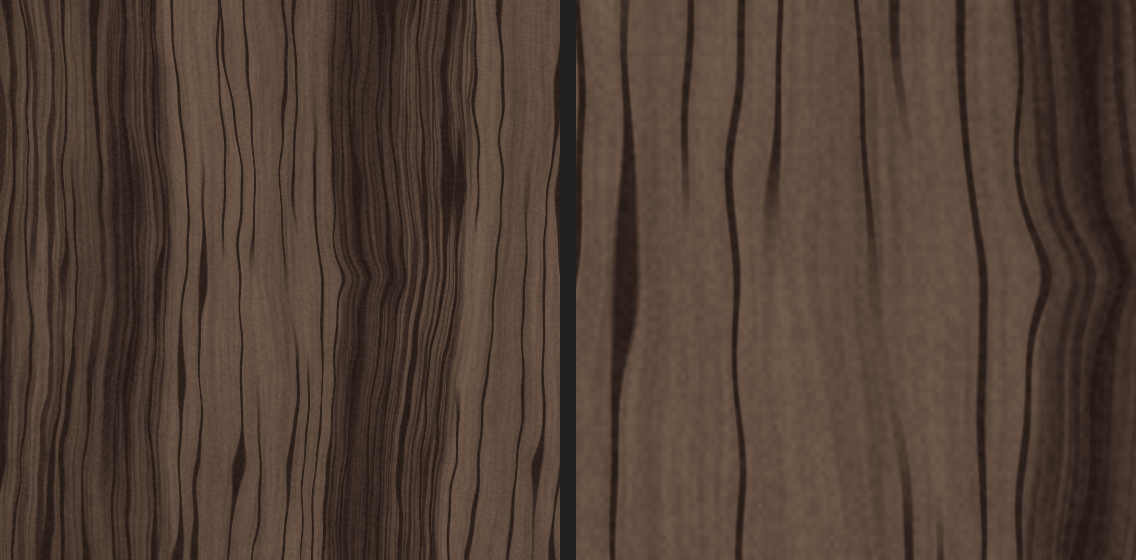
Left, the full canvas; right, a detail of the centre.
A Shadertoy shader for this texture:

```glsl
// Dark zebrano wood: upright wavy grain with thin black veins and dense dark bands.

const vec3 ESPRESSO = vec3(0.14, 0.095, 0.08);
const vec3 TAN = vec3(0.42, 0.335, 0.28);

float hash(vec2 cell) {
    return fract(sin(dot(cell, vec2(127.1, 311.7))) * 43758.5453);
}

float smoothNoise(vec2 p) {
    vec2 cell = floor(p), f = fract(p);
    f = f * f * (3.0 - 2.0 * f);
    float low = mix(hash(cell), hash(cell + vec2(1, 0)), f.x);
    float high = mix(hash(cell + vec2(0, 1)), hash(cell + vec2(1, 1)), f.x);
    return mix(low, high, f.y);
}

// 1 between left and right, with soft borders
float band(float x, float left, float right, float soft) {
    return smoothstep(left - soft, left + soft, x)
         * (1.0 - smoothstep(right - soft, right + soft, x));
}

// Sideways drift of the fibres: layered sines, a lean on the right, a small knot
float sway(vec2 p) {
    float waves = 0.010 * sin(p.y * 5.0 + p.x * 4.0 + 1.0)
                + 0.005 * sin(p.y * 11.0 - p.x * 13.0 + 2.0)
                + 0.0022 * sin(p.y * 24.0 + p.x * 31.0)
                + 0.0008 * sin(p.y * 61.0 + p.x * 70.0);
    float lean = 0.08 * smoothstep(0.5, 0.8, p.x) * (1.0 - 0.7 * smoothstep(0.8, 1.05, p.x))
               * (1.0 - smoothstep(0.0, 0.6, p.y));
    vec2 knot = (p - vec2(0.66, 0.505)) / vec2(0.06, 0.03);
    return waves + lean - 0.016 * exp(-dot(knot, knot));
}

// Cellular lines along y: x is the sharp vein, y its soft shadow
vec2 veins(float u, float y, float count, float width, float swell, float seed) {
    vec2 result = vec2(0.0);
    float home = floor(u * count);
    for (float k = -1.0; k <= 1.0; k++) {
        float id = home + k;
        float row = id * 7.0 + seed;
        float wander = 0.50 * (smoothNoise(vec2(row, y * 3.0)) - 0.5)
                     + 0.14 * (smoothNoise(vec2(row + 2.0, y * 16.0)) - 0.5);
        float centre = (id + 0.5 + 0.6 * (hash(vec2(row, seed)) - 0.5) + wander) / count;
        float bulge = pow(smoothNoise(vec2(row + 3.0, y * 6.0)), 6.0);
        float halfWidth = width * (0.45 + 0.8 * smoothNoise(vec2(row + 4.0, y * 13.0)) + swell * bulge);
        float present = smoothstep(0.14, 0.28, smoothNoise(vec2(row + 5.0, y * 2.2)));
        float d = abs(u - centre);
        float line = 1.0 - smoothstep(halfWidth * 0.5, halfWidth + 0.0013, d);
        float shadow = exp(-d / (halfWidth * 3.0 + 0.001));
        result = max(result, present * vec2(line, shadow));
    }
    return result;
}

// Brightness of the wood, 0 = espresso, 1 = tan
float woodTone(vec2 p) {
    float u = p.x + sway(p);

    // Where the heartwood darkens
    float edge = 0.03 * (smoothNoise(vec2(u * 30.0, p.y * 3.5)) - 0.5);
    float leftBand = band(u + edge, 0.195, 0.288, 0.012) * mix(0.5, 1.0, smoothstep(0.05, 0.5, p.y));
    float rightBand = band(u + edge, 0.602, 0.715, 0.012);
    float stripedBand = band(u + edge, 0.70, 0.845, 0.015);
    float margin = band(u, -0.1, 0.105, 0.012);
    float dusk = band(u, 0.105, 0.2, 0.03);
    float heart = clamp(leftBand + rightBand + 0.55 * stripedBand, 0.0, 1.0);
    float dense = clamp(leftBand + rightBand + stripedBand + 0.4 * margin + 0.3 * dusk, 0.0, 1.0);

    // Broad shading, long streaks and fine fibres
    float broad = smoothNoise(vec2(u * 14.0, p.y * 2.0)) - 0.5;
    float streak = smoothNoise(vec2(u * 75.0, p.y * 2.6 + 4.0));
    float fibre = smoothNoise(vec2(u * 190.0, p.y * 7.0)) - 0.5;
    float thread = smoothNoise(vec2(u * 340.0, p.y * 16.0 + 9.0)) - 0.5;
    float tone = 0.89 + 0.22 * broad + 0.12 * (streak - 0.5);
    tone += (0.15 + 0.14 * dense) * fibre + 0.13 * thread;
    tone -= heart * (0.24 + 0.32 * streak) + 0.24 * dusk + 0.08 * margin;

    // Veins: sparse ones everywhere, hair lines in the bands, wide stripes at the margin
    vec2 sparse = veins(u, p.y, 27.0, 0.0021, 6.0, 3.0);
    vec2 hair = veins(u, p.y, 92.0, 0.0011, 3.0, 41.0);
    vec2 medium = veins(u, p.y, 44.0, 0.0021, 5.0, 87.0);
    vec2 wide = veins(u, p.y, 34.0, 0.0065, 1.5, 19.0);
    tone -= 0.12 * sparse.y + 0.05 * dense * medium.y;
    tone = mix(tone, 0.14, 0.55 * dense * hair.x);
    tone = mix(tone, 0.10, 0.75 * dense * medium.x);
    tone = mix(tone, 0.16, 0.80 * margin * wide.x);
    tone = mix(tone, 0.03, 0.88 * sparse.x);

    // Pores and fine speckle
    float speckle = smoothNoise(p * vec2(350.0, 260.0)) - 0.5;
    float crossGrain = sin(p.y * 95.0 + 5.0 * sin(p.x * 19.0)) * sin(p.y * 37.0 + p.x * 23.0);
    return tone + 0.17 * speckle + 0.015 * crossGrain;
}

void mainImage(out vec4 fragColor, in vec2 fragCoord) {
    vec2 p = fragCoord / iResolution.xy;
    float tone = clamp(woodTone(p), 0.0, 1.1);
    fragColor = vec4(mix(ESPRESSO, TAN, tone), 1.0);
}
```
